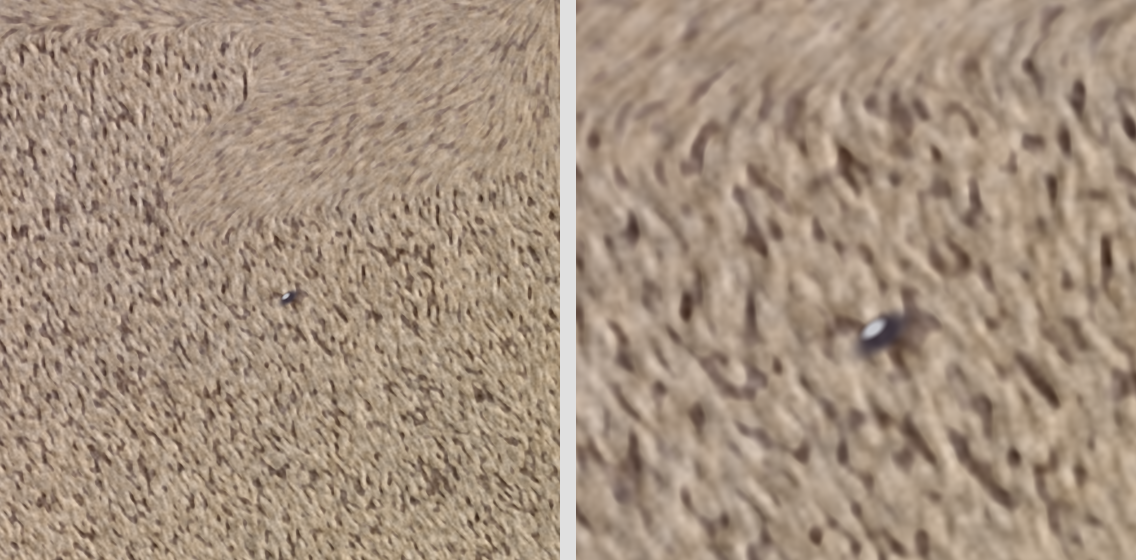
Left, the full canvas; right, a detail of the centre.
Reproduce this texture procedurally as a WebGL 2 fragment shader.

```glsl
#version 300 es
precision highp float;
// Speckled sandy ground: value noise smeared along a direction field gives
// fine streaks and irregular dark grains; a softer, wind-swept bank with
// fanning streaks crosses the top, separated by a wobbling distance field.

uniform vec2 u_resolution;
out vec4 fragColor;

const vec3  SAND_OFFSET   = vec3(0.0, -0.077, -0.157); // channel shift from tone
const float BASE_TONE     = 0.678;
const float STREAK_FREQ   = 180.0;
const float STREAK_GAIN   = 0.34;
const float GRIT_FREQ     = 235.0;
const float GRIT_GAIN     = 0.075;
const float GRAIN_FREQ    = 128.0;
const float GRAIN_DEPTH   = 0.235;
const float RELIEF_GAIN   = 0.23;
const vec2  LIGHT_OFFSET  = vec2(0.004, 0.0025);
const float ROUGH_LENGTH  = 0.0125; // smear length on the grainy ground
const float SWEPT_LENGTH  = 0.017;  // smear length on the swept bank
const vec2  FAN_CENTRE    = vec2(1.0, 1.02);
const vec2  PEBBLE_CENTRE = vec2(0.515, 0.468);
const int   TAPS = 9;

float hash(vec2 cell) {
  uvec2 q = uvec2(ivec2(cell)) * uvec2(1597334673u, 3812015801u);
  uint h = (q.x ^ q.y) * 1597334673u;
  h = (h ^ (h >> 15)) * 2246822519u;
  h ^= h >> 13;
  return float(h >> 8) / 16777216.0;
}

float valueNoise(vec2 p) {
  vec2 c = floor(p), f = fract(p);
  f = f * f * (3.0 - 2.0 * f);
  return mix(mix(hash(c), hash(c + vec2(1, 0)), f.x),
             mix(hash(c + vec2(0, 1)), hash(c + vec2(1, 1)), f.x), f.y);
}

float fbm(vec2 p) {
  return 0.55 * valueNoise(p) + 0.3 * valueNoise(p * 2.1 + 17.0)
       + 0.15 * valueNoise(p * 4.3 + 41.0);
}

// Noise averaged along a line, which stretches its blobs into streaks
float smear(vec2 p, vec2 along, float freq, float seed) {
  float sum = 0.0;
  for (int i = 0; i < TAPS; i++) {
    float t = float(i) / float(TAPS - 1) - 0.5;
    sum += valueNoise((p + along * t) * freq + seed);
  }
  return sum / float(TAPS);
}

// Distance to a capsule whose radius grows from ra to rb
float taperedCapsule(vec2 p, vec2 a, vec2 b, float ra, float rb) {
  vec2 ab = b - a;
  float h = clamp(dot(p - a, ab) / dot(ab, ab), 0.0, 1.0);
  return length(p - a - ab * h) - mix(ra, rb, h);
}

// 1 on the swept bank, 0 on the grainy ground
float sweptMask(vec2 p) {
  float d = taperedCapsule(p, vec2(0.38, 0.67), vec2(0.97, 0.91), 0.09, 0.23);
  d = min(d, 0.945 - p.y);
  d = min(d, max(0.45 - p.x, 0.78 - p.y));
  d += 0.06 * (fbm(p * 14.0 + 5.0) - 0.5);
  return 1.0 - smoothstep(-0.03, 0.022, d);
}

float streakAngle(vec2 p, float swept) {
  float rough = mix(1.88, 2.12, smoothstep(0.7, 0.1, p.y));
  rough += 0.8 * (valueNoise(p * 22.0 + 60.0) - 0.5) * (0.4 + 0.6 * p.x);
  vec2 toFan = FAN_CENTRE - p;
  float fan = atan(toFan.y, toFan.x) + 0.7 * (valueNoise(p * 11.0) - 0.5);
  float strip = smoothstep(0.88, 0.96, p.y) * smoothstep(0.75, 0.45, p.x);
  return mix(rough, mix(fan, -0.3, strip), swept);
}

float ellipse(vec2 p, vec2 radii) {
  return 1.0 - smoothstep(0.4, 1.4, length(p / radii));
}

void main() {
  vec2 p = gl_FragCoord.xy / u_resolution.y;
  float swept = sweptMask(p);
  float angle = streakAngle(p, swept);
  vec2 along = vec2(cos(angle), sin(angle)) * mix(ROUGH_LENGTH, SWEPT_LENGTH, swept);

  // Fine streaks, grit and a faint broad drift
  float streak = smear(p, along, STREAK_FREQ, 11.0) - 0.5;
  float grit = valueNoise(p * GRIT_FREQ + 200.0) - 0.5;
  float drift = fbm(p * 6.0 + 30.0) - 0.5;
  float tone = BASE_TONE + STREAK_GAIN * streak * mix(1.0, 0.8, swept);
  tone += GRIT_GAIN * grit * mix(1.0, 0.7, swept) + 0.03 * drift;

  // Soft dark grains, loosely clustered, with a lit side
  float field = smear(p, along, GRAIN_FREQ, 73.0);
  float lit = smear(p + LIGHT_OFFSET, along, GRAIN_FREQ, 73.0);
  float cluster = 0.15 * (fbm(p * 20.0 + 90.0) - 0.5);
  float grain = smoothstep(0.47, 0.15, field + cluster);
  tone -= GRAIN_DEPTH * grain * mix(1.0, 0.65, swept);
  tone += RELIEF_GAIN * (field - lit) * mix(1.0, 0.5, swept);

  // Sand colour: pinkish upper left, yellower lower right, cool grains
  vec3 colour = tone + SAND_OFFSET;
  float yellow = smoothstep(-0.6, 0.8, p.x - p.y) - 0.5;
  colour += vec3(-0.002, 0.008, -0.024) * yellow;
  float hue = valueNoise(p * 75.0 + 7.0) + fbm(p * 8.0 + 50.0) - 1.0;
  colour += vec3(0.018, 0.0, -0.026) * hue;
  colour += vec3(0.004, -0.003, 0.030) * grain;

  // One dark pebble with a pale fleck
  vec2 q = p - PEBBLE_CENTRE;
  q = vec2(0.8 * q.x + 0.6 * q.y, 0.8 * q.y - 0.6 * q.x);
  colour = mix(colour, vec3(0.20, 0.17, 0.22), 0.85 * ellipse(q, vec2(0.019, 0.009)));
  colour = mix(colour, vec3(0.78, 0.78, 0.80), ellipse(q - vec2(-0.002, 0.005), vec2(0.008, 0.004)));

  fragColor = vec4(clamp(colour, 0.0, 1.0), 1.0);
}
```
